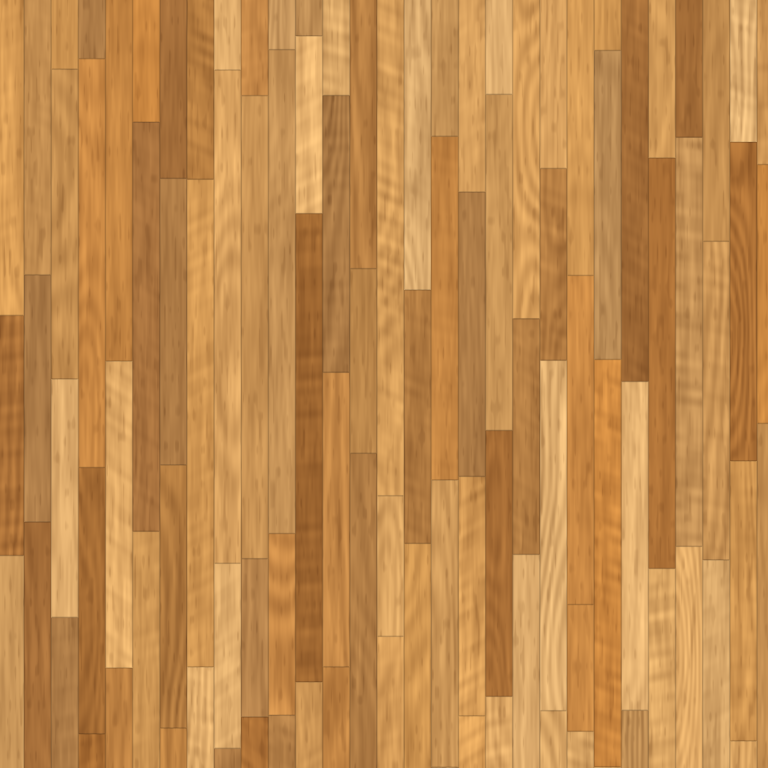
A WebGL 2 fragment shader for this texture:

```glsl
#version 300 es
precision highp float;
// Butcher-block wood: narrow upright strips, each cut into staves of uneven
// length. Every stave hashes its own tone and grain; the grain is layered
// value noise stretched along the strip, with rings and curly cross ripple.
uniform vec2 u_resolution;
out vec4 fragColor;

const float STRIPS = 28.29;       // strips across the canvas
const float STAVE_LENGTH = 0.42;  // mean stave length in canvas heights

float hash(vec2 p) {
  return fract(sin(dot(p, vec2(127.1, 311.7))) * 43758.5453);
}

float noise(vec2 p) {
  vec2 i = floor(p), f = fract(p);
  f = f * f * (3.0 - 2.0 * f);
  return mix(mix(hash(i), hash(i + vec2(1, 0)), f.x),
             mix(hash(i + vec2(0, 1)), hash(i + vec2(1, 1)), f.x), f.y);
}

float fbm(vec2 p) {
  float sum = 0.0, amp = 0.5;
  for (int i = 0; i < 3; i++) {
    sum += amp * noise(p);
    p = p * 2.03 + 7.1;
    amp *= 0.5;
  }
  return sum / 0.875;
}

// Height of the butt joint that belongs to one row of a strip
float joint(float strip, float row) {
  return row + 0.65 * hash(vec2(strip + 3.7, row * 1.9 + 5.3));
}

// Base tone, chosen by its share of the area
vec3 staveColor(float pick) {
  if (pick < 0.22) return vec3(0.82, 0.60, 0.34);
  if (pick < 0.42) return vec3(0.69, 0.48, 0.26);
  if (pick < 0.60) return vec3(0.86, 0.66, 0.41);
  if (pick < 0.76) return vec3(0.76, 0.56, 0.33);
  if (pick < 0.90) return vec3(0.77, 0.52, 0.26);
  return vec3(0.64, 0.42, 0.21);
}

// Signed lightness change caused by the grain; q is in strip widths
float grain(vec2 q, vec2 id) {
  q += 40.0 * vec2(hash(id + 1.3), hash(id + 2.9));
  float figure = hash(id + 4.1), curl = hash(id + 6.7);

  // Slow blotches and fine lengthwise fibres
  float shade = 0.16 * (fbm(q * vec2(0.9, 0.22)) - 0.5);
  shade += 0.20 * (fbm(q * vec2(5.0, 0.30)) - 0.5);
  shade += 0.09 * (noise(q * vec2(13.0, 1.1)) - 0.5);

  // Bent growth rings, strong on some staves only
  float growth = 0.7 * q.x + 3.2 * noise(q * vec2(0.7, 0.13));
  float ring = sin(13.0 * growth + 2.0 * noise(q * vec2(2.0, 0.6)));
  shade += (0.015 + 0.065 * figure * figure) * ring;

  // Slanted ripple of curly wood
  float slant = 1.6 * (hash(id + 8.3) - 0.5);
  float ripple = noise(vec2(0.9 * q.x, 3.6 * (q.y + slant * q.x)));
  shade += 0.17 * smoothstep(0.45, 1.0, curl) * (ripple - 0.5);

  // Short dark pores
  shade -= 0.09 * smoothstep(0.70, 0.95, noise(q * vec2(10.0, 1.6) + 17.0));
  return shade + 0.015;
}

vec3 wood(vec2 p) {
  // Find the strip, then the stave between two joints
  float x = p.x * STRIPS + 0.115;
  float strip = floor(x), across = fract(x);
  float y = p.y / STAVE_LENGTH + 7.0 * hash(vec2(strip, 2.3));
  float row = floor(y);
  float lower = joint(strip, row), upper = joint(strip, row + 1.0);
  vec2 id = vec2(strip, y < lower ? row - 1.0 : row);

  // Tone of the stave, with a slight lean to red or olive
  vec3 color = staveColor(hash(id + 0.5));
  color *= 1.0 + 0.07 * (hash(id + 9.1) - 0.5);
  color += (hash(id + 11.3) - 0.5) * vec3(0.020, -0.012, -0.045);
  color *= 1.0 + grain(p * STRIPS, id) * vec3(0.85, 1.05, 1.30);

  // Thin glue lines along the sides and at the ends
  float side = min(across, 1.0 - across) / STRIPS;
  float end = min(abs(y - lower), abs(upper - y)) * STAVE_LENGTH;
  float seam = 1.0 - smoothstep(0.0003, 0.0016, min(side, end));
  return color * (1.0 - 0.17 * seam);
}

void main() {
  // Four samples per fragment smooth the stave edges
  vec3 color = vec3(0.0);
  for (int i = 0; i < 4; i++) {
    vec2 offset = vec2(i % 2, i / 2) * 0.5 - 0.25;
    color += 0.25 * wood((gl_FragCoord.xy + offset) / u_resolution.y);
  }
  fragColor = vec4(color, 1.0);
}
```
